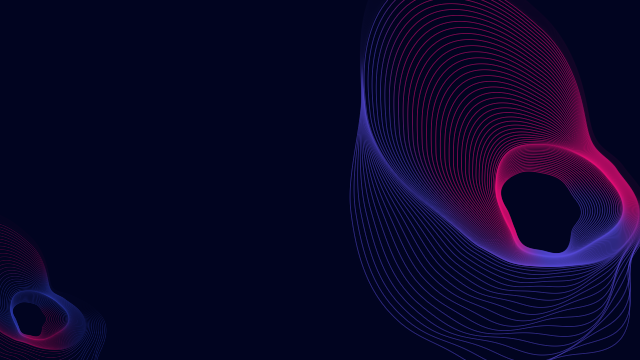
Reproduce this background procedurally as a WebGL 2 fragment shader.

```glsl
#version 300 es
precision highp float;
// Two twisted ribbons of fine pink and blue contour lines on deep navy.

#define BIG_CENTER vec2(1.505, 0.41)
#define SMALL_CENTER vec2(0.083, 0.113)
#define SMALL_SCALE 0.42
#define BIG_LINES 76.0
#define SMALL_LINES 54.0
#define HALF_WIDTH 0.001
#define LINE_GAIN 0.74
#define NAVY vec3(0.005, 0.016, 0.125)
#define PINK vec3(0.93, 0.05, 0.47)
#define BLUE vec3(0.34, 0.29, 0.86)

uniform vec2 u_resolution;
out vec4 fragColor;

const float TAU = 6.2831853;
const int SPOKES = 12;

// Radii per spoke: hole rim, inner fold, outer fold, outline.
const vec4 RADII[SPOKES] = vec4[SPOKES](
    vec4(0.110, 0.225, 0.270, 0.300), vec4(0.098, 0.205, 0.240, 0.260),
    vec4(0.105, 0.190, 0.258, 0.275), vec4(0.110, 0.190, 0.510, 0.550),
    vec4(0.127, 0.192, 0.740, 0.800), vec4(0.130, 0.148, 0.565, 0.580),
    vec4(0.093, 0.111, 0.290, 0.530), vec4(0.088, 0.100, 0.195, 0.510),
    vec4(0.104, 0.116, 0.162, 0.460), vec4(0.106, 0.120, 0.150, 0.430),
    vec4(0.125, 0.138, 0.170, 0.400), vec4(0.098, 0.165, 0.230, 0.290));

// Periodic Catmull-Rom spline of the radii, with its slope per radian.
void radiiAt(float angle, out vec4 radii, out vec4 slope) {
    float x = fract(angle / TAU) * float(SPOKES);
    int i = int(x);
    float f = fract(x);
    vec4 a = RADII[(i + SPOKES - 1) % SPOKES];
    vec4 b = RADII[i % SPOKES];
    vec4 c = RADII[(i + 1) % SPOKES];
    vec4 d = RADII[(i + 2) % SPOKES];
    vec4 k1 = 0.5 * (c - a);
    vec4 k2 = a - 2.5 * b + 2.0 * c - 0.5 * d;
    vec4 k3 = 0.5 * (d - a) + 1.5 * (b - c);
    radii = b + f * (k1 + f * (k2 + f * k3));
    slope = (k1 + f * (2.0 * k2 + 3.0 * f * k3)) * float(SPOKES) / TAU;
}

// Cubic ease from 0 to 1 with given end slopes; low slopes crowd the lines.
float ease(float s, float startSlope, float endSlope) {
    float s2 = s * s, s3 = s2 * s;
    return 3.0 * s2 - 2.0 * s3 + startSlope * (s3 - 2.0 * s2 + s) + endSlope * (s3 - s2);
}

// Summed coverage of all rings; spread widens the lower right flank.
float ribbon(vec2 q, float pixel, float halfWidth, float lines, float spread) {
    float r = length(q);
    if (r < 0.05) return 0.0;
    float angle = atan(q.y, q.x);
    vec4 radii, slope;
    radiiAt(angle, radii, slope);

    float flank = max(0.0, cos(angle + 0.5));
    vec4 widen = 1.0 + spread * flank * flank * vec4(0.0, 0.2, 0.5, 0.9);
    radii *= widen;
    slope *= widen;

    float pinch = mix(1.0, 0.2, smoothstep(-0.2, 0.8, -cos(angle - 1.1)));
    float weave = 0.02 * smoothstep(0.4, 1.0, cos(angle + 1.35));
    float outerFade = 1.0 - 0.95 * smoothstep(0.1, 0.45, cos(angle - 1.3));
    float sum = 0.0;
    for (float i = 0.0; i < lines; i++) {
        float t = i / (lines - 1.0);
        float a = ease(clamp(t / 0.28, 0.0, 1.0), 1.0, 0.25);
        float b = ease(clamp((t - 0.28) / 0.47, 0.0, 1.0), 0.25, pinch);
        float c = ease(clamp((t - 0.75) / 0.25, 0.0, 1.0), 0.35, 1.0);
        vec4 w = vec4(1.0 - a, a - b, b - c, c);
        float ring = dot(w, radii) + weave * c * sin(7.0 * angle + 65.0 * t);
        float tilt = dot(w, slope) / r;
        float dist = abs(r - ring) * inversesqrt(1.0 + tilt * tilt);
        float strength = t > 0.75 ? outerFade : 1.0;
        sum += strength * clamp(0.5 + (halfWidth - dist) / pixel, 0.0, 1.0);
    }
    return sum;
}

// One inside the skewed oval that holds the upper colour.
float upperZone(vec2 q) {
    vec2 d = q - vec2(-0.023, 0.359);
    d.y += 0.25 * d.x;
    d /= vec2(0.382, 0.463);
    float innerRight = smoothstep(0.1, 0.18, length(q - vec2(0.1, -0.07)));
    return innerRight * (1.0 - smoothstep(0.8, 1.35, dot(d, d)));
}

vec3 inkOver(vec3 base, vec3 ink, float coverage) {
    return mix(base, ink, 1.0 - exp(-LINE_GAIN * coverage));
}

void main() {
    vec2 p = gl_FragCoord.xy / u_resolution.y;
    float pixel = 1.0 / u_resolution.y;
    vec3 color = NAVY;

    // Large ribbon: pink above, blue below.
    vec2 q = p - BIG_CENTER;
    vec3 ink = mix(BLUE, PINK, upperZone(q));
    color = inkOver(color, ink, ribbon(q, pixel, HALF_WIDTH, BIG_LINES, 0.0));

    // Small ribbon: blue crest, pink base and plume.
    q = (p - SMALL_CENTER) / SMALL_SCALE;
    float pinkness = max(1.0 - upperZone(q), smoothstep(0.2, 0.4, q.y));
    pinkness *= 1.0 - smoothstep(0.15, 0.35, q.x);
    ink = mix(vec3(0.2, 0.26, 0.78), 0.8 * PINK, pinkness);
    float coverage = ribbon(q, pixel / SMALL_SCALE, 0.5 * HALF_WIDTH / SMALL_SCALE, SMALL_LINES, 0.9);
    color = inkOver(color, ink, 0.6 * coverage);

    fragColor = vec4(color, 1.0);
}
```
